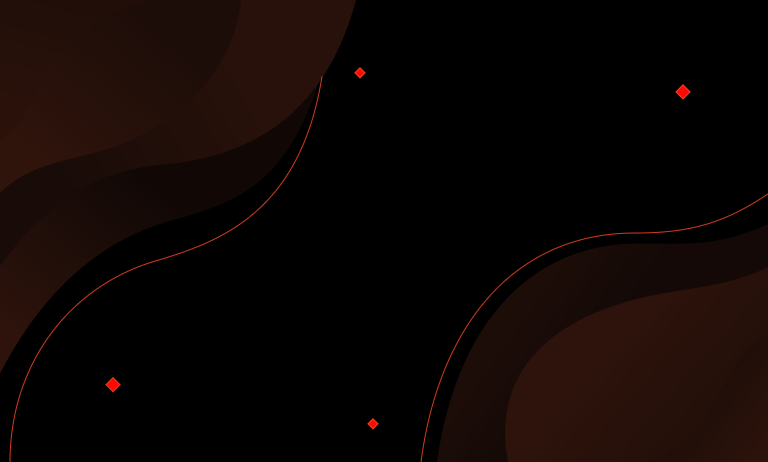
This background is drawn by a Shadertoy shader. Its source:

```glsl
// Dark backdrop with brown flowing waves in two opposite corners, thin ember
// lines that follow them, and four small red diamonds. Every wave edge is a pair
// of joined cubic Beziers turned into a signed distance; fills are soft ramps.

// Canvas is 7.68 x 4.60 units, origin at the lower left.
const vec2 CANVAS = vec2(7.68, 4.60);

vec2 bezier(vec2 a, vec2 b, vec2 c, vec2 d, float t) {
    float s = 1.0 - t;
    return s*s*s*a + 3.0*s*s*t*b + 3.0*s*t*t*c + t*t*t*d;
}

// Signed distance to a curve rising along the diagonal; positive up and left.
float wave(vec2 p, vec2 a, vec2 b, vec2 c, vec2 joint, vec2 e, vec2 f, vec2 g) {
    float diagonal = p.x + p.y;
    if (diagonal > joint.x + joint.y) { a = joint; b = e; c = f; joint = g; }

    // Bisect for the point at the same height along the diagonal
    float t = 0.5, stepSize = 0.25;
    for (int i = 0; i < 14; i++) {
        vec2 q = bezier(a, b, c, joint, t);
        t += q.x + q.y < diagonal ? stepSize : -stepSize;
        stepSize *= 0.5;
    }
    float s = 1.0 - t;
    vec2 tangent = normalize(s*s*(b - a) + 2.0*s*t*(c - b) + t*t*(joint - c));
    return dot(p - bezier(a, b, c, joint, t), vec2(-tangent.y, tangent.x));
}

// Brown running from one brightness to another between two places
vec3 brown(vec2 p, vec2 start, vec2 end, float low, float high) {
    vec2 axis = end - start;
    float k = clamp(dot(p - start, axis) / dot(axis, axis), 0.0, 1.0);
    return mix(vec3(0.065, 0.032, 0.024), vec3(0.19, 0.08, 0.045), mix(low, high, k));
}

float cover(float inside, float pixel) {
    return clamp(0.5 + inside / pixel, 0.0, 1.0);
}

void mainImage(out vec4 fragColor, in vec2 fragCoord) {
    vec2 p = fragCoord / iResolution.xy * CANVAS;
    float pixel = CANVAS.x / iResolution.x;
    vec3 color = vec3(0.0);
    float d;

    // Upper left waves, back to front
    d = wave(p, vec2(0.0, 0.88), vec2(0.45, 1.75), vec2(1.05, 2.22), vec2(1.70, 2.40),
             vec2(2.35, 2.58), vec2(2.85, 2.75), vec2(3.18, 3.76));
    color = mix(color, brown(p, vec2(1.5, 2.8), vec2(0.2, 1.2), 0.0, 0.9), cover(d, pixel));

    d = wave(p, vec2(0.0, 1.95), vec2(0.40, 2.50), vec2(0.85, 2.88), vec2(1.60, 2.96),
             vec2(2.50, 3.03), vec2(3.25, 3.45), vec2(3.56, 4.60));
    color = mix(color, brown(p, vec2(0.6, 2.7), vec2(2.5, 3.8), 0.25, 0.72), cover(d, pixel));

    d = wave(p, vec2(0.0, 2.68), vec2(0.30, 2.97), vec2(0.65, 2.99), vec2(1.05, 3.11),
             vec2(1.75, 3.32), vec2(2.35, 3.90), vec2(2.41, 4.60));
    color = mix(color, brown(p, vec2(1.5, 4.3), vec2(0.4, 3.0), 0.4, 0.95), cover(d, pixel));

    d = wave(p, vec2(0.0, 3.20), vec2(0.30, 3.40), vec2(0.36, 3.75), vec2(0.52, 3.97),
             vec2(0.72, 4.27), vec2(1.00, 4.48), vec2(1.50, 4.60));
    color = mix(color, brown(p, vec2(0.5, 4.6), vec2(0.2, 3.5), 0.5, 0.8), cover(d, pixel));

    // Lower right waves, back to front
    d = wave(p, vec2(4.37, 0.0), vec2(4.55, 1.30), vec2(5.25, 2.16), vec2(6.35, 2.175),
             vec2(6.85, 2.18), vec2(7.15, 2.13), vec2(7.68, 2.37));
    color = mix(color, brown(p, vec2(6.2, 1.5), vec2(5.5, 2.0), 0.1, 0.4), cover(-d, pixel));

    d = wave(p, vec2(5.08, 0.0), vec2(4.92, 0.85), vec2(5.45, 1.40), vec2(6.40, 1.63),
             vec2(6.85, 1.74), vec2(7.25, 1.73), vec2(7.68, 1.94));
    color = mix(color, brown(p, vec2(7.0, 0.5), vec2(6.2, 1.2), 0.6, 0.88), cover(-d, pixel));

    d = wave(p, vec2(6.50, 0.0), vec2(6.90, 0.17), vec2(7.10, 0.50), vec2(7.25, 0.78),
             vec2(7.38, 1.02), vec2(7.50, 1.18), vec2(7.68, 1.27));
    color = mix(color, brown(p, vec2(7.1, 0.6), vec2(7.6, 0.2), 0.5, 0.82), cover(-d, pixel));

    // Thin ember lines; the left one stops at the wave
    vec3 ember = vec3(0.82, 0.23, 0.12);
    d = wave(p, vec2(0.10, 0.0), vec2(0.10, 0.98), vec2(0.70, 1.75), vec2(1.55, 2.00),
             vec2(2.15, 2.18), vec2(3.00, 2.45), vec2(3.22, 3.84));
    color = mix(color, ember, cover(0.005 - abs(d), pixel) * cover(3.84 - p.y, pixel));

    d = wave(p, vec2(4.21, 0.0), vec2(4.38, 1.30), vec2(5.10, 2.28), vec2(6.35, 2.28),
             vec2(6.90, 2.28), vec2(7.25, 2.38), vec2(7.68, 2.67));
    color = mix(color, ember, cover(0.005 - abs(d), pixel));

    // Red diamonds with an orange rim: centre and half diagonal
    vec3 diamonds[4] = vec3[4](vec3(3.60, 3.875, 0.057), vec3(6.83, 3.685, 0.077),
                               vec3(1.13, 0.77, 0.077), vec3(3.73, 0.38, 0.057));
    for (int i = 0; i < 4; i++) {
        vec2 q = abs(p - diamonds[i].xy);
        float inside = (diamonds[i].z - q.x - q.y) * 0.7071;
        vec3 gem = mix(vec3(0.95, 0.27, 0.10), vec3(1.0, 0.03, 0.02), cover(inside - 0.01, pixel));
        color = mix(color, gem, cover(inside, pixel));
    }

    fragColor = vec4(color, 1.0);
}
```
